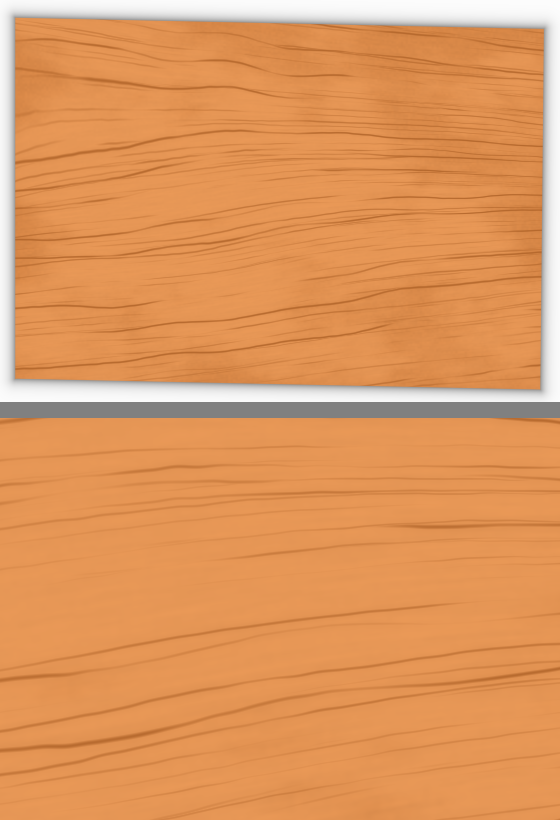
Top: the whole. Bottom: its middle third, enlarged.
This texture is drawn by a Shadertoy shader. Its source:

```glsl
const vec3 PAPER = vec3(0.99);
const vec3 WOOD_LIGHT = vec3(0.905, 0.592, 0.337);
const vec3 WOOD_DARK = vec3(0.835, 0.52, 0.27);
const vec3 CRACK = vec3(0.69, 0.39, 0.16);
const float SHADOW_STRENGTH = 0.42;
const float SHADOW_REACH = 0.0125;
const float LOWER_SLOPE = 0.125;
const float UPPER_SLOPE = -0.11;
const float ARCH = 0.13;
const float FIBER_CONTRAST = 0.028;
const float SPECKLE_CONTRAST = 0.025;

float hash(vec2 p) {
    return fract(sin(dot(p, vec2(127.1, 311.7))) * 43758.5453);
}

float noise(vec2 p) {
    vec2 i = floor(p), f = fract(p);
    f = f * f * (3.0 - 2.0 * f);
    return mix(mix(hash(i), hash(i + vec2(1, 0)), f.x),
               mix(hash(i + vec2(0, 1)), hash(i + vec2(1, 1)), f.x), f.y);
}

float fbm(vec2 p) {
    float sum = 0.0, amp = 0.5;
    for (int i = 0; i < 5; i++) {
        sum += amp * noise(p);
        p = mat2(1.6, 1.2, -1.2, 1.6) * p + 7.3;
        amp *= 0.5;
    }
    return sum;
}

// Signed distance to the slightly skewed board, negative inside
float boardDistance(vec2 p) {
    vec2 corners[4] = vec2[4](vec2(0.038, 0.058), vec2(1.344, 0.031),
                              vec2(1.353, 0.928), vec2(0.038, 0.956));
    float dist = 1e5, inside = 1e5;
    for (int i = 0; i < 4; i++) {
        vec2 edge = corners[(i + 1) % 4] - corners[i];
        vec2 w = p - corners[i];
        dist = min(dist, length(w - edge * clamp(dot(w, edge) / dot(edge, edge), 0.0, 1.0)));
        inside = min(inside, edge.x * w.y - edge.y * w.x);
    }
    return inside > 0.0 ? -dist : dist;
}

// Bends the plane so that lines of constant y follow the grain
vec2 grainSpace(vec2 p) {
    float slope = mix(LOWER_SLOPE, UPPER_SLOPE, smoothstep(0.38, 0.95, p.y));
    float x = p.x - 0.7;
    float bump = exp(-pow((p.y - 0.6) / 0.2, 2.0));
    float sway = 0.03 * (noise(p * vec2(2.2, 2.6) + 4.0) - 0.5);
    return vec2(p.x, p.y - slope * x + ARCH * bump * x * x + sway);
}

// One broken, jagged crack per row of the grain
float cracks(vec2 g, float rows, float width, float coverage, float px) {
    float wobble = 0.35 * noise(g * vec2(7.0, rows * 0.4))
                 + 0.0015 * rows * noise(g * vec2(50.0, rows));
    float y = g.y * rows + wobble;
    float row = floor(y);
    float seed = hash(vec2(row, rows));
    float d = (fract(y) - 0.2 - 0.6 * seed) / rows;
    float run = 0.7 * noise(vec2(g.x * 2.6 + seed * 50.0, row))
              + 0.3 * noise(vec2(g.x * 14.0 + seed * 90.0, row));
    float strength = smoothstep(1.0 - coverage, 1.35 - coverage, run);
    float core = 1.0 - smoothstep(0.0, width * (0.4 + strength) + px, abs(d));
    float halo = 0.2 * exp(-abs(d) / (3.0 * width));
    return strength * max(core, halo);
}

vec3 woodColor(vec2 p, float depth, float px) {
    vec2 g = grainSpace(p);

    // Cloudy stains, denser near the rim
    float rim = exp(-depth / 0.05);
    float cloud = fbm(p * vec2(3.6, 5.0) + 11.0) + 0.25 * (fbm(g * vec2(14.0, 40.0)) - 0.5);
    float stain = smoothstep(0.42, 0.78, cloud + 0.12 * rim);
    vec3 col = mix(WOOD_LIGHT, WOOD_DARK, 0.75 * stain + 0.18 * rim);

    // Fine fibers and speckle
    float fiber = 0.6 * noise(g * vec2(16.0, 190.0)) + 0.4 * noise(g * vec2(45.0, 330.0)) - 0.5;
    float speckle = noise(p * 170.0) - 0.5;
    col *= 1.0 + FIBER_CONTRAST * fiber + SPECKLE_CONTRAST * speckle * (0.3 + stain);

    // Cracks from coarse to hair-thin
    float coarse = cracks(g, 15.0, 0.0017, 0.72, px);
    float medium = cracks(g + 0.37, 27.0, 0.0011, 0.58, px);
    float hair = cracks(g + 0.71, 64.0, 0.0007, 0.52, px);
    float crack = max(0.85 * coarse, max(0.6 * medium, 0.38 * hair));
    return mix(col, CRACK, crack);
}

void mainImage(out vec4 fragColor, in vec2 fragCoord) {
    float px = 1.0 / iResolution.y;
    vec2 p = fragCoord * px;
    float dist = boardDistance(p);

    // Soft shadow on the paper, then the board over it
    float shadow = SHADOW_STRENGTH * exp(-max(dist, 0.0) / SHADOW_REACH);
    vec3 col = PAPER * (1.0 - shadow);
    float cover = 1.0 - smoothstep(-0.7 * px, 0.7 * px, dist);
    col = mix(col, woodColor(p, max(-dist, 0.0), px), cover);
    fragColor = vec4(col, 1.0);
}
```
